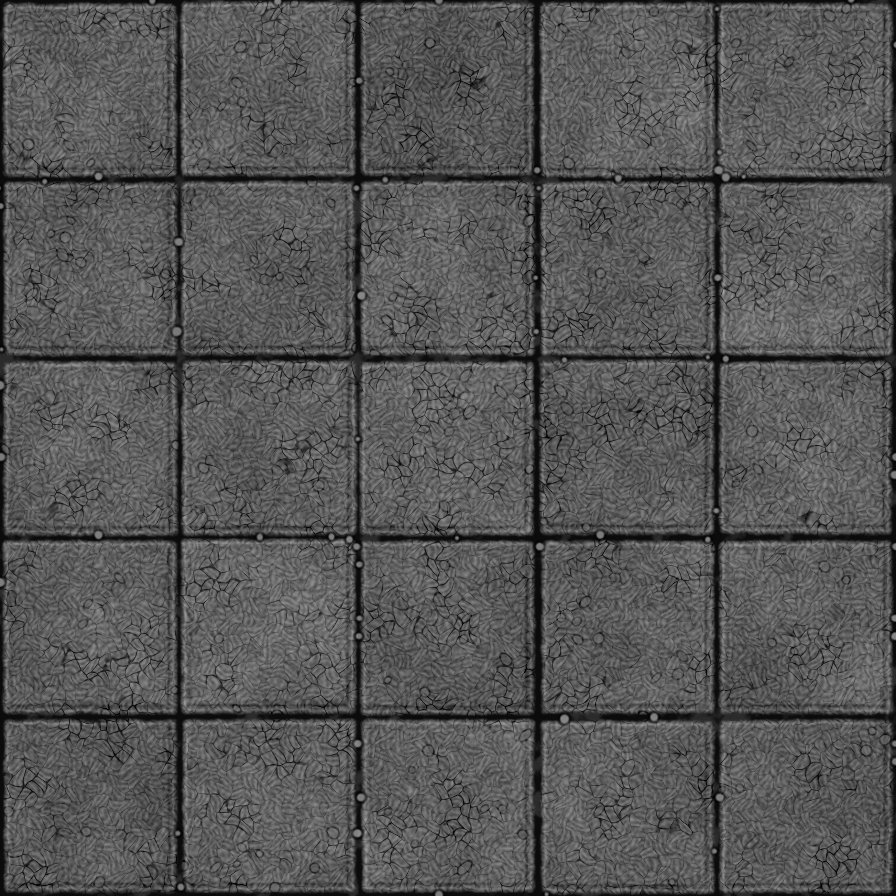
Write a three.js fragment shader that draws this texture.

```glsl
varying vec2 vUv;

const float TILES = 5.0;
const vec3 JOINT_COLOR = vec3(0.045);
const vec3 DUST_COLOR = vec3(0.25);
const vec3 STONE_COLOR = vec3(0.385);
const vec3 PEBBLE_COLOR = vec3(0.50);

float hash(vec2 p) {
  return fract(sin(dot(p, vec2(127.1, 311.7))) * 43758.5);
}

vec2 hash2(vec2 p) {
  return vec2(hash(p), hash(p + 57.3));
}

float band(float x, float center, float width) {
  return 1.0 - smoothstep(0.0, width, abs(x - center));
}

float roundedBox(vec2 p, vec2 halfSize, float radius) {
  vec2 d = abs(p) - halfSize + radius;
  return length(max(d, 0.0)) + min(max(d.x, d.y), 0.0) - radius;
}

float layeredSines(vec2 p) {
  float sum = 0.0;
  float amp = 0.6;
  for (int i = 0; i < 5; i++) {
    p = mat2(0.8, 0.6, -0.6, 0.8) * p * 1.7 + 1.3;
    sum += amp * sin(p.x + 1.4 * sin(p.y * 0.9)) * sin(p.y + sin(p.x * 1.2));
    amp *= 0.7;
  }
  return sum;
}

// Nearest distance, second distance, cell identity
vec3 cellular(vec2 p) {
  vec2 cell = floor(p);
  vec3 result = vec3(8.0, 8.0, 0.0);
  for (int y = -1; y <= 1; y++) {
    for (int x = -1; x <= 1; x++) {
      vec2 id = cell + vec2(float(x), float(y));
      float d = length(id + hash2(id) - p);
      if (d < result.x) {
        result = vec3(d, result.x, hash(id + 19.7));
      } else {
        result.y = min(result.y, d);
      }
    }
  }
  return result;
}

// Signed distance to sparse round pebbles, in cell units
float pebbles(vec2 p, float chance) {
  vec2 id = floor(p);
  vec2 center = 0.35 + 0.3 * hash2(id + 3.1);
  float d = length(fract(p) - center) - mix(0.16, 0.3, hash(id + 8.4));
  return hash(id + 41.0) < chance ? d : 1.0;
}

// Signed distance to grit lodged along a joint, in tile units
float jointGrit(float across, float along, float chance) {
  float line = floor(across + 0.5);
  vec2 id = vec2(line, floor(along * 10.0));
  vec2 offset = vec2(across - line + 0.03 * (hash(id) - 0.5),
                     (fract(along * 10.0) - 0.5) / 10.0);
  float d = length(offset) - mix(0.012, 0.027, hash(id + 5.6));
  return hash(id + 23.0) < chance ? d : 1.0;
}

float stoneGrain(vec2 uv, float wear) {
  vec2 p = uv * 82.0;
  p += 0.25 * sin(p.yx * 1.9 + sin(p * 1.1));
  vec3 cells = cellular(p);
  float angle = cells.z * 6.2832;
  vec2 dir = vec2(cos(angle), sin(angle));
  float ridges = sin(dot(p, dir) * 12.5 + cells.x * 3.0);
  ridges *= 0.75 + 0.25 * sin(dot(p, vec2(-dir.y, dir.x)) * 10.0);
  float cracks = 1.0 - smoothstep(0.02, 0.17, cells.y - cells.x);
  float grit = cellular(uv * 190.0).x - 0.45;
  return 0.065 * ridges - mix(0.07, 0.25, wear) * cracks
       + 0.13 * grit + 0.05 * (cells.z - 0.5);
}

void main() {
  vec2 grid = vUv * TILES;
  vec2 tile = floor(grid);
  vec2 local = fract(grid) - 0.5 + 0.012 * (hash2(tile) - 0.5);
  float halfSize = 0.483 + 0.007 * hash(tile + 6.2);
  float edge = roundedBox(local, vec2(halfSize), 0.03)
             + 0.006 * layeredSines(grid * 13.0);

  // Stone surface
  float clouds = layeredSines(grid * 1.6 + tile * 7.0);
  float wear = smoothstep(-0.1, 0.8, layeredSines(grid * 4.0 + 9.0));
  float tone = 0.04 * (hash(tile + 14.0) - 0.5) + 0.045 * clouds;
  vec3 stone = STONE_COLOR + tone + stoneGrain(vUv, wear);

  // Worn bevel, darker to the right and below
  float shade = smoothstep(0.41, 0.46, max(local.x, -local.y));
  stone -= 0.05 * shade;
  stone -= mix(0.03, 0.13, shade) * band(edge, -0.05, 0.014);
  stone += 0.09 * band(edge, -0.024, 0.012);
  stone *= 1.0 - 0.4 * smoothstep(-0.018, 0.0, edge);

  // Embedded pebbles with dark rims
  float pebble = pebbles(vUv * 47.0 + 0.2 * sin(vUv.yx * 90.0), 0.06);
  float pebbleTone = 0.06 * (hash(floor(vUv * 47.0)) - 0.4);
  stone = mix(stone, stone * 0.5 + 0.21 + pebbleTone, 1.0 - smoothstep(-0.06, 0.02, pebble));
  stone -= 0.15 * band(pebble, 0.02, 0.09);

  // Joints partly filled with dust
  float dust = smoothstep(0.2, 0.8, layeredSines(grid * 5.0 + 31.0));
  vec3 joint = mix(JOINT_COLOR, DUST_COLOR, 0.6 * dust);
  vec3 color = mix(stone, joint, smoothstep(-0.008, 0.008, edge));

  // Loose grit
  float grit = min(jointGrit(grid.x, grid.y, 0.09), jointGrit(grid.y, grid.x, 0.05));
  color *= 1.0 - 0.5 * band(grit, 0.006, 0.014);
  color = mix(color, PEBBLE_COLOR + tone, 1.0 - smoothstep(-0.01, 0.004, grit));

  gl_FragColor = vec4(clamp(color, 0.02, 0.8), 1.0);
}
```
